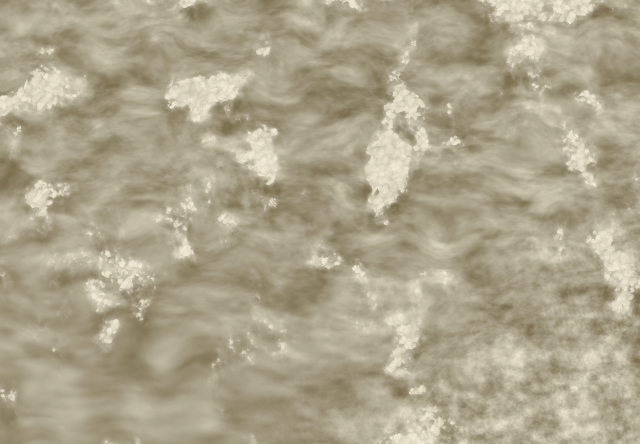
Give the GLSL for this texture, as a Shadertoy shader.

```glsl
// Weathered beige stone with soft streaky mottling and pale crumbly mineral clumps.
#define DARK vec3(0.57, 0.53, 0.42)
#define MID vec3(0.67, 0.64, 0.55)
#define PALE vec3(0.93, 0.90, 0.82)
#define BASE_TONE 0.645
#define MOTTLE_SCALE vec2(13.0, 24.0)
#define MOTTLE_CONTRAST 0.46
#define CLUMP_SCALE vec2(10.0, 9.0)
#define CLUMP_LEVEL 0.665
#define GRAIN_SCALE 72.0
#define SHADOW_DEPTH 0.055
#define CRUST_CONTRAST 0.42

float hash(vec2 p) {
    return fract(sin(dot(p, vec2(127.1, 311.7))) * 43758.5453);
}

float noise(vec2 p) {
    vec2 cell = floor(p), f = fract(p);
    f = f * f * (3.0 - 2.0 * f);
    float low = mix(hash(cell), hash(cell + vec2(1, 0)), f.x);
    float high = mix(hash(cell + vec2(0, 1)), hash(cell + vec2(1, 1)), f.x);
    return mix(low, high, f.y);
}

// Four rotated octaves, normalised to 0..1
float fbm(vec2 p, float gain) {
    float sum = 0.0, total = 0.0, amp = 1.0;
    for (int i = 0; i < 4; i++) {
        sum += amp * noise(p);
        total += amp;
        amp *= gain;
        p = mat2(0.8, 0.6, -0.6, 0.8) * p * 2.03 + 17.3;
    }
    return sum / total;
}

// Rounded crumbs: x = height, y = random shade of the nearest crumb
vec2 crumbs(vec2 p) {
    vec2 cell = floor(p);
    float nearest = 9.0, shade = 0.0;
    for (int j = -1; j <= 1; j++)
    for (int i = -1; i <= 1; i++) {
        vec2 id = cell + vec2(i, j);
        vec2 centre = id + vec2(hash(id), hash(id + 41.7));
        float d = length(p - centre);
        if (d < nearest) {
            nearest = d;
            shade = hash(id + 9.2);
        }
    }
    return vec2(1.0 - smoothstep(0.1, 0.9, nearest), shade);
}

float clumpField(vec2 p) {
    return fbm(p * CLUMP_SCALE + 31.0, 0.5);
}

void mainImage(out vec4 fragColor, in vec2 fragCoord) {
    vec2 p = fragCoord / iResolution.y;
    float across = fragCoord.x / iResolution.x;

    // Regions: crisp upper and right, soft lower left, crusty lower right
    float crisp = smoothstep(0.15, 0.8, p.y + 0.5 * across);
    float crust = smoothstep(0.25, 0.9, across - 0.9 * p.y + 0.05);
    float density = max(smoothstep(0.25, 0.6, p.y + 0.2 * across), 0.8 * crust);

    // Warped, sideways-stretched mottling with faint streaks
    vec2 warp = vec2(noise(p * 11.0), noise(p * 11.0 + 53.0)) - 0.5;
    vec2 q = p + 0.04 * warp;
    float mottle = fbm(q * MOTTLE_SCALE, mix(0.35, 0.6, crisp)) - 0.5;
    float streak = noise(q * vec2(16.0, 75.0)) - 0.5;
    float broad = noise(p * 3.0 + 7.0) - 0.5;
    float tone = BASE_TONE + MOTTLE_CONTRAST * mix(0.65, 1.0, crisp) * mottle;
    tone += 0.045 * streak + 0.04 * broad;

    // Fine granular crust
    float grit = fbm(p * vec2(48.0, 55.0), 0.6) - 0.5;
    tone += crust * (0.035 + CRUST_CONTRAST * grit);

    // Pale veils around the clumps, shadows beneath them
    float ragged = fbm(p * 42.0 + 5.0, 0.6) - 0.5;
    float field = clumpField(q) - 0.10 * (1.0 - density);
    float above = clumpField(q + vec2(0.0, 0.045)) - 0.10 * (1.0 - density);
    float veil = smoothstep(0.53, 0.70, field + 0.22 * ragged);
    tone -= SHADOW_DEPTH * smoothstep(0.56, 0.70, above) * (1.0 - veil);
    tone += 0.115 * veil;

    // Crumbly bright clumps with ragged edges
    vec2 crumb = crumbs(p * GRAIN_SCALE + 2.0 * ragged);
    float edge = field + 0.26 * ragged + 0.07 * (crumb.x - 0.5);
    float clump = smoothstep(CLUMP_LEVEL - 0.02, CLUMP_LEVEL + 0.05, edge);
    float clumpTone = 0.80 + 0.08 * crumb.x + 0.08 * crumb.y;
    tone = mix(tone, clumpTone, 0.9 * clump);

    // Tone to colour through dark, mid and pale
    tone = clamp(tone, 0.49, 0.95);
    vec3 shadeColor = mix(DARK, MID, (tone - DARK.r) / (MID.r - DARK.r));
    vec3 lightColor = mix(MID, PALE, (tone - MID.r) / (PALE.r - MID.r));
    fragColor = vec4(tone < MID.r ? shadeColor : lightColor, 1.0);
}
```
